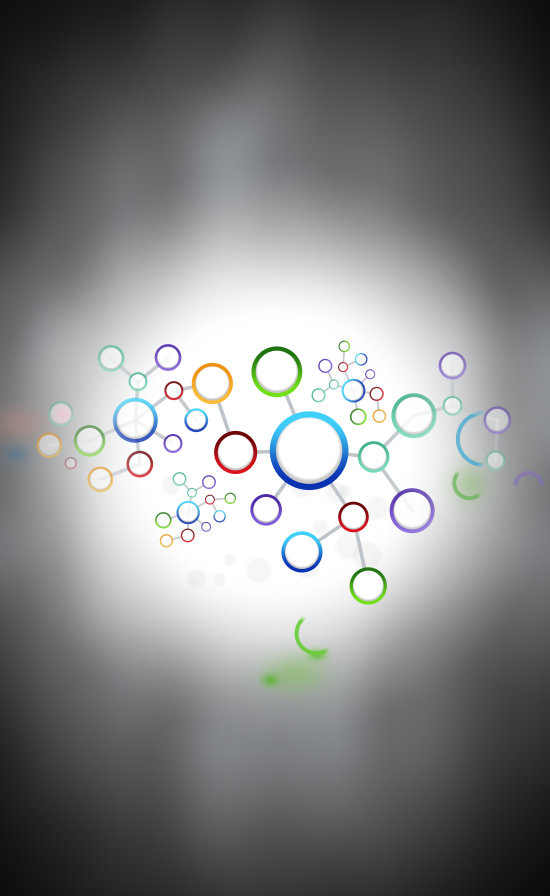
Reproduce this background procedurally as a Shadertoy shader.

```glsl
// Coloured ring molecules joined by grey rods over a white halo in a dark, smoky room.
// Node lists are drawn by loops; one cluster is reused at three places, scales and angles.
// All lengths are hundredths of the canvas height.

// Each palette holds the top and bottom colour of a ring.
const mat2x3 BLUE   = mat2x3(0.25, 0.82, 0.98, 0.04, 0.20, 0.70);
const mat2x3 GREEN  = mat2x3(0.12, 0.45, 0.06, 0.45, 0.88, 0.10);
const mat2x3 RED    = mat2x3(0.42, 0.02, 0.03, 0.85, 0.08, 0.12);
const mat2x3 AMBER  = mat2x3(0.93, 0.57, 0.06, 0.98, 0.73, 0.22);
const mat2x3 VIOLET = mat2x3(0.30, 0.16, 0.66, 0.50, 0.36, 0.86);
const mat2x3 TEAL   = mat2x3(0.25, 0.70, 0.55, 0.45, 0.85, 0.73);

// Nodes are centre and radius; parent gives the node each rod leads to.
const vec3 mainNode[15] = vec3[15](
    vec3(34.5, 49.7, 4.05), vec3(30.9, 58.5, 2.6), vec3(26.3, 49.5, 2.2),
    vec3(23.7, 57.2, 2.1), vec3(29.7, 43.1, 1.6), vec3(41.7, 49.0, 1.6),
    vec3(46.2, 53.6, 2.3), vec3(46.0, 43.0, 2.3), vec3(39.45, 42.3, 1.55),
    vec3(33.7, 38.4, 2.1), vec3(41.1, 34.6, 1.9), vec3(50.5, 54.7, 1.0),
    vec3(50.5, 59.2, 1.4), vec3(55.5, 53.1, 1.4), vec3(55.3, 48.6, 1.0));
const int mainParent[15] = int[15](0, 0, 0, 2, 0, 0, 5, 5, 0, 8, 8, 6, 11, 11, 13);
const vec3 armNode[11] = vec3[11](
    vec3(0.0, 0.0, 2.3), vec3(0.3, 4.3, 0.95), vec3(-2.7, 6.9, 1.35),
    vec3(3.65, 7.0, 1.35), vec3(4.3, 3.3, 0.95), vec3(8.6, 4.1, 1.1),
    vec3(6.8, 0.0, 1.2), vec3(4.2, -2.6, 0.95), vec3(0.5, -4.9, 1.35),
    vec3(-3.9, -6.6, 1.3), vec3(-5.1, -2.3, 1.6));
const int armParent[11] = int[11](0, 0, 1, 1, 0, 4, 4, 0, 0, 8, 0);

float hash(vec2 p) { return fract(sin(dot(p, vec2(127.1, 311.7))) * 43758.5); }

float noise(vec2 p) {
    vec2 i = floor(p), f = fract(p), u = f * f * (3.0 - 2.0 * f), e = vec2(1, 0);
    return mix(mix(hash(i), hash(i + e), u.x), mix(hash(i + e.yx), hash(i + e.xx), u.x), u.y);
}

float cover(float d, float px) { return clamp(0.5 - d / px, 0.0, 1.0); }

float blob(vec2 p, vec2 c, vec2 size) { vec2 q = (p - c) / size; return exp(-dot(q, q)); }

void rod(inout vec3 col, vec2 p, vec2 a, vec2 b, float alpha, float px) {
    vec2 ab = b - a;
    float t = clamp(dot(p - a, ab) / max(dot(ab, ab), 0.001), 0.0, 1.0);
    col = mix(col, vec3(0.75, 0.77, 0.79), alpha * cover(length(p - a - ab * t) - 0.2, px));
}

void ring(inout vec3 col, vec2 p, vec3 node, mat2x3 tint, float alpha, float px) {
    vec2 q = p - node.xy;
    float d = length(q) - node.z, halfWidth = 0.04 + 0.075 * node.z;
    // White disc with a soft crescent of shade at its foot
    float crescent = smoothstep(-0.12, 0.0, (length(q - vec2(0, 0.06 * node.z)) - 0.92 * node.z) / node.z);
    col = mix(col, vec3(1.0 - 0.22 * crescent), alpha * cover(d, px));
    vec3 paint = mix(tint[1], tint[0], smoothstep(-0.9, 0.9, q.y / node.z));
    col = mix(col, paint, alpha * cover(abs(d) - halfWidth, px));
}

// Part of a circle, facing dir and fading towards both ends
void arc(inout vec3 col, vec2 p, vec3 node, vec2 dir, vec3 tint, float alpha, float px) {
    vec2 q = p - node.xy;
    float facing = smoothstep(-0.1, 0.3, dot(q, dir) / max(length(q), 0.01));
    col = mix(col, tint, alpha * facing * cover(abs(length(q) - node.z) - 0.22, px));
}

void cluster(inout vec3 col, vec2 p, vec2 centre, float scale, float angle, float alpha, float px) {
    mat2x3 tints[11] = mat2x3[11](BLUE, TEAL, TEAL, VIOLET, RED, GREEN, BLUE, VIOLET, RED, AMBER, GREEN);
    float c = cos(angle), s = sin(angle);
    vec2 q = mat2(c, -s, s, c) * (p - centre) / scale;
    for (int i = 1; i < 11; i++) rod(col, q, armNode[i].xy, armNode[armParent[i]].xy, alpha, px / scale);
    for (int i = 0; i < 11; i++) ring(col, q, armNode[i], tints[i], alpha, px / scale);
}

void network(inout vec3 col, vec2 p, float px) {
    mat2x3 tints[15] = mat2x3[15](BLUE, GREEN, RED, AMBER, VIOLET, TEAL, TEAL, VIOLET, RED,
        BLUE, GREEN, TEAL, VIOLET, VIOLET, TEAL);
    float alpha = 1.0 - 0.55 * smoothstep(40.0, 55.0, p.x);
    for (int i = 1; i < 15; i++) rod(col, p, mainNode[i].xy, mainNode[mainParent[i]].xy, alpha, px);
    for (int i = 0; i < 15; i++) ring(col, p, mainNode[i], tints[i], alpha, px);
}

vec3 backdrop(vec2 p, float midX) {
    vec2 q = p - vec2(midX, 49.5);
    float r = length(q), side = q.x / midX;
    float smoke = noise(p * vec2(0.16, 0.05)) + 0.6 * noise(p * 0.13 + 7.0) - 0.8;
    float room = mix(0.50, 0.08, smoothstep(28.0, 62.0, r)) * (1.0 + 0.28 * smoke);
    room *= 1.0 - 0.45 * side * side * smoothstep(8.0, 30.0, abs(q.y));
    room += 0.07 * blob(p, vec2(midX - 2.0, 87.0), vec2(4.0, 7.0));
    return mix(room * vec3(0.98, 1.0, 1.02), vec3(1), 1.0 - smoothstep(14.0, 33.0, r));
}

void mainImage(out vec4 fragColor, in vec2 fragCoord) {
    float px = 100.0 / iResolution.y;
    vec2 p = fragCoord * px;
    vec3 col = backdrop(p, 0.5 * iResolution.x * px);

    // Pale scattered discs behind the network
    for (int i = 0; i < 14; i++) {
        float k = float(i);
        vec2 c = vec2(17.0 + 27.0 * hash(vec2(k, 1)), 34.0 + 12.0 * hash(vec2(k, 2)));
        col *= 1.0 - 0.035 * smoothstep(0.3, -0.3, length(p - c) - 0.6 - hash(vec2(k, 3)));
    }
    // Blurred colour at the sides and foot
    col = mix(col, vec3(0.80, 0.55, 0.48), 0.35 * blob(p, vec2(2.0, 52.8), vec2(3.0, 1.8)));
    col = mix(col, vec3(0.30, 0.45, 0.58), 0.45 * blob(p, vec2(1.8, 49.3), vec2(1.3, 1.0)));
    col = mix(col, vec3(0.45, 0.70, 0.30), 0.35 * blob(p, vec2(52.5, 46.0), vec2(2.0)));
    col = mix(col, vec3(0.45, 0.75, 0.28), 0.45 * blob(p, vec2(33.0, 24.8), vec2(3.2, 2.0)));
    col = mix(col, vec3(0.35, 0.75, 0.15), 0.75 * blob(p, vec2(35.4, 26.9), vec2(1.0, 0.6)));
    col = mix(col, vec3(0.35, 0.70, 0.18), 0.75 * blob(p, vec2(30.2, 24.1), vec2(0.9, 0.7)));
    arc(col, p, vec3(35.3, 29.3, 2.2), vec2(-0.8, -0.6), vec3(0.42, 0.80, 0.22), 0.9, px);
    arc(col, p, vec3(54.0, 51.0, 2.9), vec2(-1, 0), vec3(0.25, 0.66, 0.82), 0.75, px);
    arc(col, p, vec3(52.4, 46.1, 1.7), vec2(-0.7, -0.7), vec3(0.40, 0.70, 0.32), 0.7, px);
    arc(col, p, vec3(59.0, 45.7, 1.5), vec2(0, 1), vec3(0.52, 0.43, 0.74), 0.6, px);

    // Faded outer nodes, then the clusters and the main network
    rod(col, p, vec2(5.5, 50.3), vec2(10.0, 50.8), 0.5, px);
    ring(col, p, vec3(6.8, 53.8, 1.3), TEAL, 0.4, px);
    col = mix(col, vec3(0.95, 0.78, 0.85), 0.7 * blob(p, vec2(7.0, 53.8), vec2(0.9)));
    ring(col, p, vec3(5.5, 50.3, 1.3), AMBER, 0.45, px);
    ring(col, p, vec3(7.9, 48.3, 0.6), RED, 0.3, px);
    cluster(col, p, vec2(15.1, 53.1), 1.0, 0.0, mix(0.5, 0.9, smoothstep(9.0, 20.0, p.x)), px);
    cluster(col, p, vec2(21.0, 42.8), 0.52, -0.12, 0.85, px);
    cluster(col, p, vec2(39.45, 56.4), 0.53, 1.33, 0.85, px);
    network(col, p, px);
    fragColor = vec4(col, 1.0);
}
```
